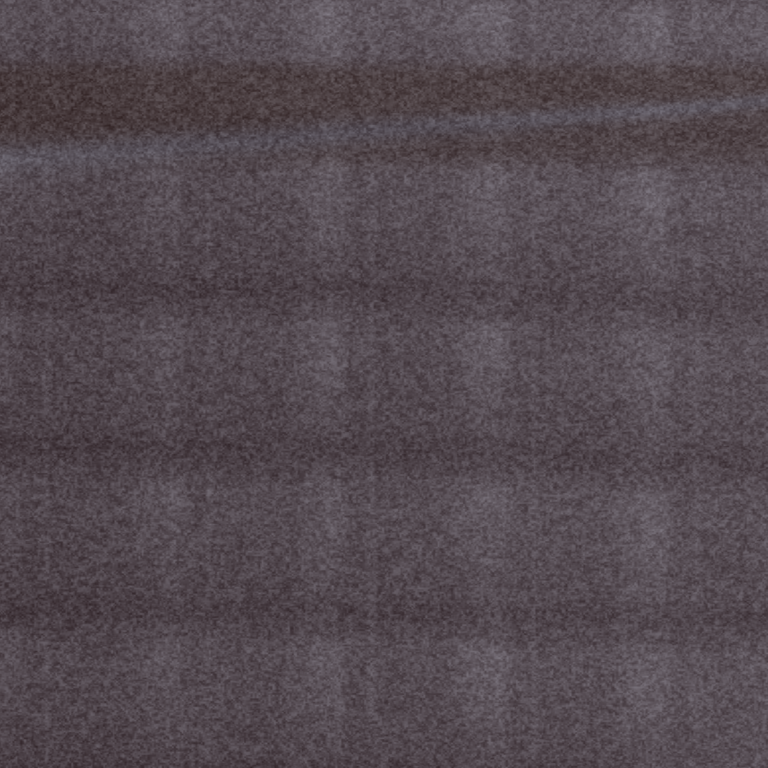
A Shadertoy shader for this texture:

```glsl
float hash(vec2 p) {
    p = fract(p * vec2(0.1031, 0.1137));
    p += dot(p, p.yx + 33.33);
    return fract((p.x + p.y) * p.x * 17.0);
}

float noise(vec2 p) {
    vec2 i = floor(p), f = fract(p);
    f = f * f * (3.0 - 2.0 * f);
    return mix(mix(hash(i), hash(i + vec2(1, 0)), f.x),
               mix(hash(i + vec2(0, 1)), hash(i + vec2(1, 1)), f.x), f.y);
}

float bump(float x, float width) {
    return exp(-x * x / (width * width));
}

// Signed offset from the nearest of a set of evenly spaced lines
float lineOffset(float x, float first, float period) {
    return (fract((x - first) / period + 0.5) - 0.5) * period;
}

// Woven check: soft pale columns crossed by rows that fade downward
float weave(vec2 p) {
    float sag = 0.02 * p.x + 0.003 * sin(p.x * 9.0);
    float row = fract((p.y - 0.195 - sag) / 0.209);
    float fade = smoothstep(0.0, 0.06, row) * (1.0 - smoothstep(0.1, 0.85, row));
    float darkRow = bump(row - 0.83, 0.08);
    float seam = bump(lineOffset(p.y - sag, 0.197, 0.209), 0.004);

    float offset = lineOffset(p.x, 0.007, 0.2115);
    float column = smoothstep(-0.07, 0.0, offset)
                 * (1.0 - smoothstep(0.008, 0.03, offset));
    column *= mix(0.55, 1.1, smoothstep(0.0, 0.5, p.x));
    float thread = bump(lineOffset(p.x, 0.061, 0.2115), 0.005);
    float threadWear = 0.4 + 0.7 * noise(p * vec2(8, 45));
    float columnWear = 0.7 + 0.5 * noise(p * vec2(7, 11));

    return 0.13 * (fade - 0.4) - 0.13 * darkRow + 0.07 * seam
         + column * columnWear * (0.09 + 0.17 * fade) + 0.15 * thread * threadWear;
}

// Fibre grain in several sizes, centred on zero
float grain(vec2 p) {
    vec2 q = p + 0.002 * vec2(noise(p * 90.0), noise(p * 90.0 + 37.0));
    return 0.6 * (noise(q * vec2(210, 260)) - 0.5)
         + 0.56 * (noise(q * vec2(390, 450) + 19.0) - 0.5)
         + 0.14 * (noise(p * vec2(70, 110) + 51.0) - 0.5);
}

void mainImage(out vec4 fragColor, in vec2 fragCoord) {
    vec2 p = fragCoord / iResolution.xy;
    p.y = 1.0 - p.y; // measured down from the top edge

    // Broad light, brighter to the upper right
    float light = 0.29 + 0.28 * p.x - 0.06 * p.y + 0.12 * (noise(p * 4.0) - 0.5);
    light += 0.13 * (1.0 - smoothstep(0.02, 0.1, p.y));

    // Brown fold split by a slanting pale crease
    float ripple = 0.006 * (noise(vec2(p.x * 9.0, 3.0)) - 0.5);
    float creaseY = mix(0.208, 0.132, p.x) + ripple;
    float crease = bump(p.y - creaseY, mix(0.023, 0.01, p.x));
    float fold = smoothstep(0.07, 0.1, p.y + ripple)
               * (1.0 - smoothstep(0.19, 0.235, p.y + ripple));
    float below = smoothstep(-0.01, 0.02, p.y - creaseY);
    fold *= (1.0 - crease) * mix(1.0, 0.75, below);

    light += weave(p) * (1.0 - 0.65 * fold);
    light += mix(0.3, 0.16, p.x) * crease - mix(0.17, 0.27, p.x) * fold + grain(p);

    vec3 color = mix(vec3(0.26, 0.216, 0.238), vec3(0.42, 0.39, 0.422), light);
    color += crease * vec3(-0.008, 0.002, 0.008);
    color -= fold * vec3(-0.004, 0.003, 0.018);
    fragColor = vec4(color, 1.0);
}
```
